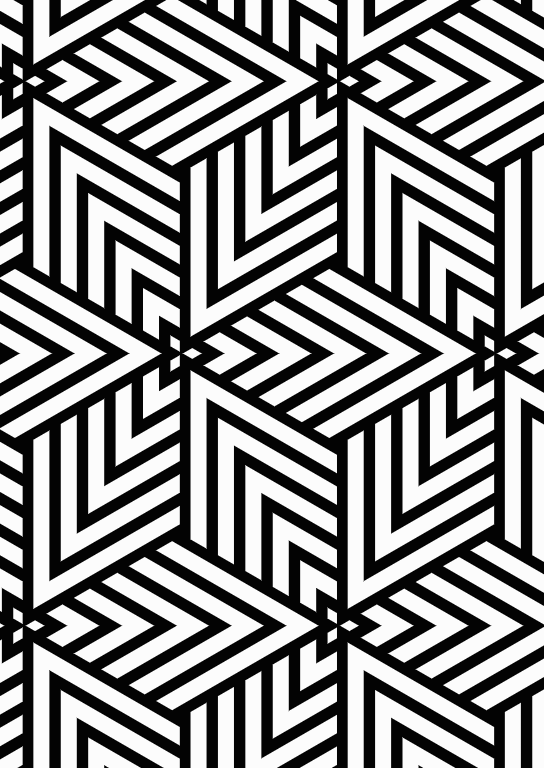
A WebGL 1 fragment shader for this pattern:

```glsl
precision highp float;

uniform vec2 u_resolution;

// Lattice, in canvas widths
const float STAR_SPACING = 0.5778;
const vec2 STAR_ORIGIN = vec2(0.3324, 0.7620);

// Chevron profile, in rhombus heights
const float FIRST_STRIPE = 0.0617;
const float STRIPE_PERIOD = 0.1744;
const float STRIPE_WIDTH = 0.1020;
const float FAR_BORDER = 0.0064;

const vec3 INK = vec3(0.01);
const vec3 PAPER = vec3(0.99);

const float SQRT3 = 1.7320508;

// Signed distance to the light stripes, positive inside; cell is in 0..1
float chevronDistance(vec2 cell) {
  float nearEdge = min(cell.x, cell.y);
  float farEdge = max(cell.x, cell.y);
  float middle = FIRST_STRIPE + 0.5 * STRIPE_WIDTH;
  float offset = mod(nearEdge - middle + 0.5 * STRIPE_PERIOD, STRIPE_PERIOD)
               - 0.5 * STRIPE_PERIOD;
  float stripe = 0.5 * STRIPE_WIDTH - abs(offset);
  return min(stripe, 1.0 - FAR_BORDER - farEdge);
}

// One rhombus orientation fills every third cell of a skewed grid
float rhombusCoverage(vec2 p, float pixel) {
  vec2 skewed = vec2(1.0 - p.x) + vec2(-SQRT3, SQRT3) * p.y;
  vec2 id = floor(skewed);
  float belongs = 1.0 - step(0.5, mod(id.x - id.y + 0.5, 3.0) - 0.5);
  float edge = chevronDistance(skewed - id);
  return belongs * clamp(edge / pixel + 0.5, 0.0, 1.0);
}

void main() {
  vec2 p = (gl_FragCoord.xy / u_resolution.x - STAR_ORIGIN) / STAR_SPACING;
  float pixel = 2.0 / (u_resolution.x * STAR_SPACING);

  // Three orientations, a third of a turn apart, tile the plane
  mat2 thirdTurn = mat2(-0.5, 0.5 * SQRT3, -0.5 * SQRT3, -0.5);
  float light = 0.0;
  for (int i = 0; i < 3; i++) {
    light += rhombusCoverage(p, pixel);
    p = thirdTurn * p;
  }

  gl_FragColor = vec4(mix(INK, PAPER, min(light, 1.0)), 1.0);
}
```
